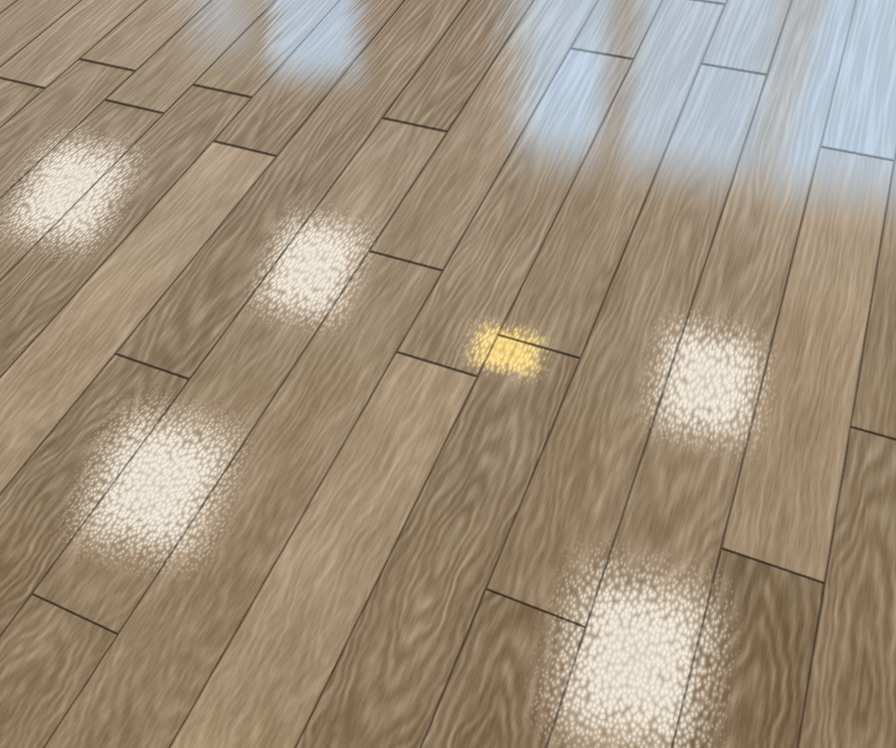
Reproduce this texture procedurally as a Shadertoy shader.

```glsl
// Oak plank floor in perspective, with sky reflections and glossy lamp highlights.

// Joint positions (far, near) along each plank column, from right to left
const vec2 JOINTS[11] = vec2[11](
    vec2(.120, .283), vec2(.190, .339), vec2(.100, .600), vec2(.1685, .3856),
    vec2(.146, .286), vec2(.171, .3045), vec2(.110, .267), vec2(.212, .470),
    vec2(.120, .344), vec2(.2375, .600), vec2(.215, .600));

// Board tone (far, middle, near): negative is dark, positive is pale
const vec3 TONES[11] = vec3[11](
    vec3(0., 0., -.4), vec3(.2, .7, -.8), vec3(0., -.2, -.2), vec3(.1, -.1, -.7),
    vec3(0., .1, -.5), vec3(0., -.2, .8), vec3(0., .15, .1), vec3(-.5, 0., -.2),
    vec3(0., -.35, -.5), vec3(-.5, .7, .1), vec3(.1, -.3, -.3));

// Lamp highlights: centre, then half width and half height
const vec4 LAMPS[6] = vec4[6](
    vec4(.60, 1.65, .38, .40), vec4(2.68, 2.30, .34, .37),
    vec4(4.34, 3.00, .27, .17), vec4(6.07, 3.28, .38, .40),
    vec4(1.35, 4.15, .48, .52), vec4(5.45, 5.68, .56, .64));

vec2 hash2(vec2 p) {
    vec3 h = fract(p.xyx * vec3(.1031, .1030, .0973));
    h += dot(h, h.yzx + 33.33);
    return fract((h.xx + h.yz) * h.zy);
}

// Cellular noise: distance to the nearest scattered point
float cells(vec2 p) {
    vec2 id = floor(p), f = fract(p);
    float nearest = 2.;
    for (int y = -1; y <= 1; y++)
        for (int x = -1; x <= 1; x++) {
            vec2 o = vec2(x, y);
            nearest = min(nearest, length(o + hash2(id + o + 50.) - f));
        }
    return nearest;
}

// Soft interval mask from lo to hi
float band(float x, float lo, float hi, float soft) {
    return smoothstep(lo - soft, lo + soft, x) * smoothstep(hi + soft, hi - soft, x);
}

void mainImage(out vec4 fragColor, in vec2 fragCoord) {
    // Canvas is 7.68 units wide, y runs down from the top
    float pixel = 7.68 / iResolution.x;
    vec2 q = vec2(fragCoord.x, iResolution.y - fragCoord.y) * pixel;

    // Floor coordinates from the two vanishing points
    float slant = (q.x - 9.01) / (q.y + 6.77);
    float across = (-slant - .165) / .0817;
    float along = (q.y + 3.5) / (q.x + 18.);
    float column = floor(across), f = across - column;
    float s = along * 22.;

    // Board within its column
    int index = clamp(int(column) + 1, 0, 10);
    vec2 joint = JOINTS[index];
    joint.x += step(9.5, column) * .07 * (hash2(vec2(column + 20., 3.)).x - .2);
    float board = step(joint.x, along) + step(joint.y, along);
    float start = board < .5 ? joint.x - .15 : (board < 1.5 ? joint.x : joint.y);
    float tone = TONES[index][int(board)];
    vec2 rnd = hash2(vec2(column + 31., board * 7. + 5.));

    // Growth rings: long ovals, centred on dark boards and off to the side on pale ones
    float phase = rnd.x * 40.;
    float centre = (rnd.x - .5) * 1.7 * smoothstep(-.6, .3, tone);
    float wobble = .035 * sin(s * 3.1 + phase) + .018 * sin(s * 7.3 + f * 8. + phase)
                 + .008 * sin(s * 19. - f * 17.);
    vec2 ring = vec2(f - .5 + centre + wobble, (along - start - .09) * 4.2);
    float field = length(ring) + .012 * sin(f * 21. + s * 4.);
    float rings = sin(field * 78. + 1.5 * sin(field * 17. + phase));
    float figure = mix(.018, .045, smoothstep(.3, -.6, tone));

    // Stretched fibres, pores and cloudy stains
    float fibre = cells(vec2(across * 15. + wobble * 9., s * 1.6 + phase));
    float pores = cells(vec2(across * 34., s * 6.));
    float stain = cells(vec2(across * 2.3 + wobble * 6., s * .7 + phase));

    // Wood colour
    vec3 col = vec3(.592, .510, .412) + tone * vec3(.066, .062, .055);
    col += (rnd.y - .5) * .03;
    col += rings * figure * (.5 + fibre) * vec3(.95, 1., 1.);
    col += (fibre - .45) * .085 + (pores - .45) * .06 + (stain - .45) * .07;
    col += vec3(.045, .055, .07) * smoothstep(4.2, 0., q.y);
    col -= vec3(.025, .03, .035) * smoothstep(3.5, 6.4, q.y);

    // Seams between columns and joints between board ends
    float seam = min(f, 1. - f) * .0817 * (q.y + 6.77);
    float end = min(abs(along - joint.x), abs(along - joint.y)) * (q.x + 18.);
    float gap = max(.38 * smoothstep(.012 + pixel, 0., seam),
                    .55 * smoothstep(.012 + pixel, 0., end));

    // Window reflections, broken by darker upright strips
    float ragged = (fibre - .45) * .22 + (pores - .45) * .12;
    float leftSky = band(q.x + ragged, 2.3, 3.06, .16) * smoothstep(.88, .42, q.y + ragged);
    leftSky = max(leftSky, .6 * band(q.x + ragged, 1.65, 2.12, .28)
                  * smoothstep(.75, .15, q.y + ragged));
    float lowEdge = 1.25 + .13 * (q.x - 4.5);
    float rightSky = smoothstep(4.1, 4.75, q.x + ragged)
                   * smoothstep(lowEdge + .42, lowEdge - .3, q.y + ragged);
    rightSky *= 1. - .6 * band(q.x + .12 * q.y, 5.25, 5.52, .14);
    rightSky *= 1. - .4 * band(q.x + .25 * q.y, 6.72, 7.08, .18);
    float sky = max(leftSky, rightSky) * (.84 + .2 * rnd.y);
    vec3 skyColor = mix(vec3(.72, .79, .86), vec3(.78, .86, .94), smoothstep(.2, .8, fibre));
    col = mix(col, skyColor, sky * .9);
    col += vec3(.05, .055, .06) * smoothstep(5., 7., q.x) * smoothstep(2.8, 1.2, q.y) * (1. - sky);

    // Lamp highlights, sheared along the boards and broken into glitter
    float glitter = cells(vec2(across * 24., s * 17.));
    for (int i = 0; i < 6; i++) {
        vec2 d = q - LAMPS[i].xy;
        d = vec2(d.x - slant * .55 * d.y, d.y - .22 * d.x) / LAMPS[i].zw;
        float r = pow(dot(d * d, d * d), .25);
        float glow = smoothstep(1.5, .5, r + (glitter - .45) * .75 + ragged);
        vec3 light = i == 2 ? vec3(.93, .81, .47) : vec3(.86, .83, .77);
        light += (.5 - glitter) * .22;
        col = mix(col, light, glow * .9);
        col += .05 * smoothstep(2.1, .6, r);
    }

    col *= 1. - gap * (1. - .45 * sky);
    fragColor = vec4(clamp(col, 0., 1.), 1.);
}
```
